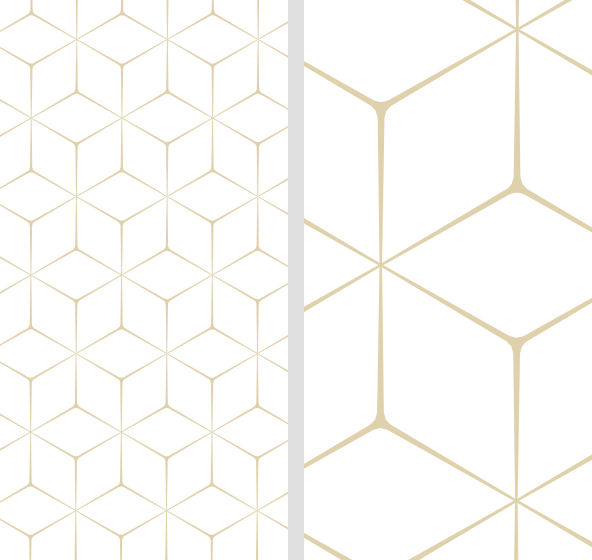
Left, the full canvas; right, a detail of the centre.
A Shadertoy shader for this pattern:

```glsl
// Tumbling-block lattice of tapered sand-coloured lines on white.

const float ROOT3 = 1.7320508;
const float EDGE = 0.1818;                   // edge length, in canvas widths
const vec2 ORIGIN = vec2(0.4222, 0.9894);    // one six-way crossing
const float LEAN = 0.002;                    // slight sideways drift with height
const vec3 PAPER = vec3(1.0);
const vec3 SAND = vec3(0.88, 0.82, 0.68);

// Offset from the nearest point of a triangular lattice with spacing sqrt(3).
vec2 nearestCrossing(vec2 p) {
    vec2 period = vec2(ROOT3, 3.0);
    vec2 a = p - period * round(p / period);
    vec2 b = p - period * (floor(p / period) + 0.5);
    return dot(a, a) < dot(b, b) ? a : b;
}

// Signed distance to a spoke that widens outward and flares at its joint.
float taperedSpoke(vec2 q, vec2 dir, float thin, float thick, float flare) {
    float along = dot(q, dir);
    float across = abs(dot(q, vec2(-dir.y, dir.x)));
    float halfWidth = mix(thin, thick, clamp(along, 0.0, 1.0));
    halfWidth += flare * smoothstep(0.93, 1.0, along);
    return across - halfWidth;
}

// Six spokes reach the corners of each hexagonal cell; symmetry leaves two.
float cubeLines(vec2 p) {
    vec2 q = abs(nearestCrossing(p));
    float upright = taperedSpoke(q, vec2(0.0, 1.0), 0.008, 0.0225, 0.014);
    float slanted = taperedSpoke(q, vec2(0.5 * ROOT3, 0.5), 0.008, 0.0205, 0.015);
    return min(upright, slanted);
}

// Fraction of a pixel lying inside the shape.
float coverage(float dist, float pixel) {
    return clamp(0.5 - dist / pixel, 0.0, 1.0);
}

void mainImage(out vec4 fragColor, in vec2 fragCoord) {
    vec2 p = (fragCoord / iResolution.x - ORIGIN) / EDGE;
    p.x -= LEAN * p.y;
    float pixel = 1.0 / (iResolution.x * EDGE);
    float ink = coverage(cubeLines(p), pixel);
    fragColor = vec4(mix(PAPER, SAND, ink), 1.0);
}
```
